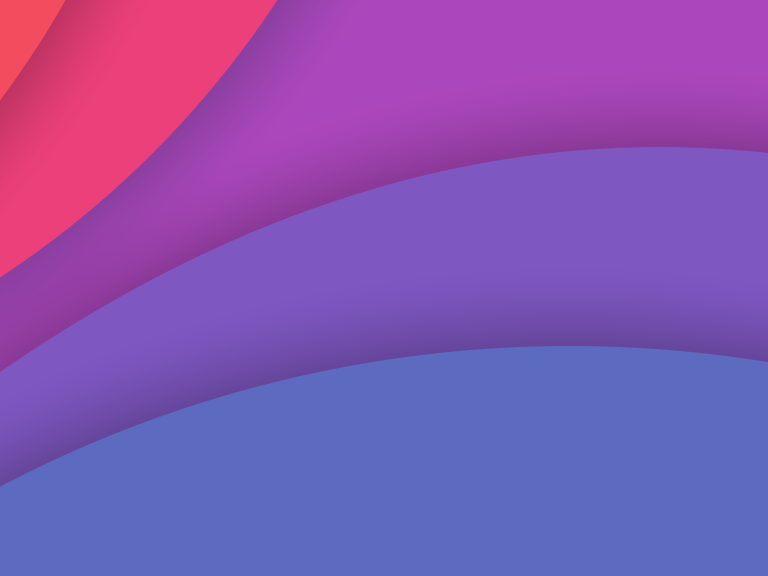
This background is drawn by a Shadertoy shader. Its source:

```glsl
// Lengths are in canvas heights
const vec3 MAGENTA = vec3(0.671, 0.278, 0.737);
const vec3 PINK    = vec3(0.925, 0.251, 0.478);
const vec3 CORAL   = vec3(0.953, 0.298, 0.373);
const vec3 VIOLET  = vec3(0.494, 0.341, 0.757);
const vec3 INDIGO  = vec3(0.361, 0.420, 0.753);

const vec3 NEUTRAL_SHADOW = vec3(0.0);
const vec3 PLUM_SHADOW    = vec3(0.28, 0.18, 0.40);
const float SHADOW_REACH  = 0.15;
const float SOFT_SHADOW   = 0.39;
const float PLUM_STRENGTH = 0.66;

// Each sheet is an ellipse: centre in xy, radii in zw
const vec4 PINK_SHEET   = vec4(-0.9253, 1.9253, 1.684, 1.684);
const vec4 CORAL_SHEET  = vec4(-1.2483, 1.7656, 1.5625, 1.5625);
const vec4 VIOLET_SHEET = vec4(1.1458, -13.1441, 4.8646, 13.8889);
const vec4 INDIGO_SHEET = vec4(0.9896, -1.7274, 2.1267, 2.1267);

// First-order signed distance, accurate near the rim
float ellipseDistance(vec2 p, vec4 sheet) {
    vec2 offset = p - sheet.xy;
    float scaled = length(offset / sheet.zw);
    float slope = length(offset / (sheet.zw * sheet.zw));
    return scaled * (scaled - 1.0) / max(slope, 1e-5);
}

// Cast a soft shadow on what lies below, then lay the sheet on top
vec3 addSheet(vec3 below, vec2 p, vec4 sheet, vec3 paint, vec3 shadow, float strength) {
    float d = ellipseDistance(p, sheet);
    float pixel = 1.0 / iResolution.y;
    float shade = strength * (1.0 - smoothstep(-SHADOW_REACH, SHADOW_REACH, d));
    float cover = 1.0 - smoothstep(-0.7 * pixel, 0.7 * pixel, d);
    return mix(mix(below, shadow, shade), paint, cover);
}

void mainImage(out vec4 fragColor, in vec2 fragCoord) {
    vec2 p = fragCoord / iResolution.y;

    // Upper left sheets
    vec3 color = addSheet(MAGENTA, p, PINK_SHEET, PINK, PLUM_SHADOW, PLUM_STRENGTH);
    color = addSheet(color, p, CORAL_SHEET, CORAL, NEUTRAL_SHADOW, SOFT_SHADOW);

    // Lower hills
    color = addSheet(color, p, VIOLET_SHEET, VIOLET, NEUTRAL_SHADOW, SOFT_SHADOW);
    color = addSheet(color, p, INDIGO_SHEET, INDIGO, NEUTRAL_SHADOW, SOFT_SHADOW);

    fragColor = vec4(color, 1.0);
}
```
